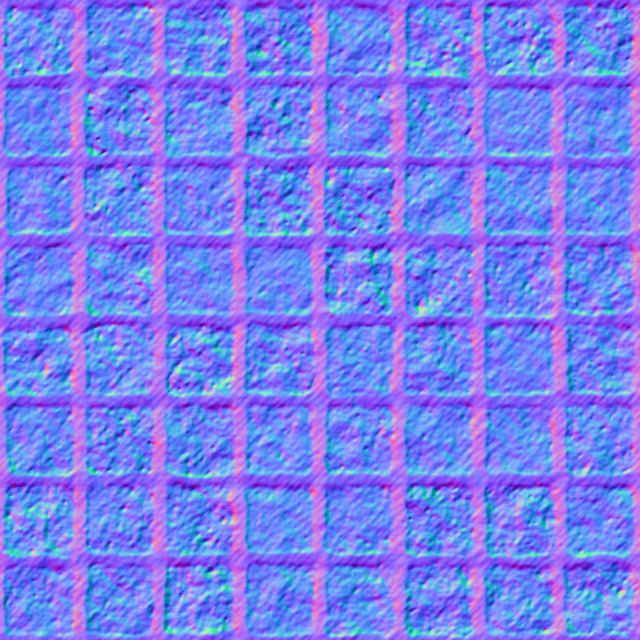
This texture map is drawn by a Shadertoy shader. Its source:

```glsl
// Tangent-space normal map of an 8 by 8 grid of worn, rounded stone tiles.

const float TILES = 8.0;
const vec2 FACE_LEAN = vec2(-0.17, 0.06);
const vec2 COLUMN_GAP_LEAN = vec2(0.50, -0.02);
const vec2 ROW_GAP_LEAN = vec2(0.0, -0.29);

// Integer hash: two values from 0 to 1 for a lattice cell.
vec2 hash2(vec2 cell, float seed) {
    uvec2 v = uvec2(ivec2(cell)) + uvec2(uint(seed) * 97u, uint(seed) * 57u);
    v = v * 1664525u + 1013904223u;
    v.x += v.y * 1664525u;
    v.y += v.x * 1664525u;
    v ^= v >> 16u;
    v.x += v.y * 1664525u;
    v.y += v.x * 1664525u;
    v ^= v >> 16u;
    return vec2(v & 65535u) / 65535.0;
}

float cornerGradient(vec2 cell, vec2 offset, vec2 period, float seed) {
    float angle = 6.2832 * hash2(mod(cell, period), seed).x;
    return dot(vec2(cos(angle), sin(angle)), offset);
}

// Gradient noise that wraps after a whole number of cells.
float gradientNoise(vec2 p, vec2 period, float seed) {
    vec2 i = floor(p), f = p - i;
    vec2 u = f * f * f * (f * (f * 6.0 - 15.0) + 10.0);
    vec2 e = vec2(1.0, 0.0);
    float a = cornerGradient(i, f, period, seed);
    float b = cornerGradient(i + e.xy, f - e.xy, period, seed);
    float c = cornerGradient(i + e.yx, f - e.yx, period, seed);
    float d = cornerGradient(i + e.xx, f - e.xx, period, seed);
    return mix(mix(a, b, u.x), mix(c, d, u.x), u.y);
}

float wrapNoise(vec2 uv, float cells, float seed) {
    return gradientNoise(uv * cells, vec2(cells), seed);
}

// Scattered chips: stretched bumps and pits, at most one per grid cell.
float chips(vec2 uv, float cells) {
    vec2 p = uv * cells, home = floor(p);
    float height = 0.0;
    for (int y = -1; y <= 1; y++)
    for (int x = -1; x <= 1; x++) {
        vec2 cell = home + vec2(x, y), id = mod(cell, cells);
        vec2 place = hash2(id, 11.0), kind = hash2(id, 12.0);
        vec2 shape = hash2(id, 13.0);
        float angle = 0.4 + 1.6 * shape.x;
        vec2 axis = vec2(cos(angle), sin(angle));
        vec2 q = p - cell - place;
        q = vec2(dot(q, axis) / mix(1.0, 2.6, shape.y * shape.y),
                 dot(q, vec2(-axis.y, axis.x)));
        float radius = mix(0.17, 0.30, kind.y);
        float present = step(kind.x, 0.36) * (kind.x < 0.25 ? 1.0 : -0.7);
        height += present * radius * exp(-dot(q, q) / (radius * radius));
    }
    return height / cells;
}

// Diagonal brushed grain; whole-number shear keeps it periodic.
float grain(vec2 uv) {
    vec2 period = vec2(26.0, 88.0);
    return gradientNoise(vec2(uv.x + uv.y, uv.x - uv.y) * period, period, 5.0) / 125.0;
}

// Relief of the surface; each octave is divided by its frequency.
float relief(vec2 uv, float roughness) {
    float height = 0.16 * grain(uv), cells = 20.0;
    for (int i = 0; i < 3; i++) {
        height += roughness * 0.17 * wrapNoise(uv, cells, float(i) + 1.0) / cells;
        cells *= 2.0;
    }
    height += roughness * 0.12 * wrapNoise(uv, 128.0, 4.0) / 128.0;
    return height + roughness * 0.55 * chips(uv, 64.0);
}

// Outward direction in xy and signed distance in z of a rounded box.
vec3 roundedBox(vec2 p, vec2 halfSize, float radius) {
    vec2 q = abs(p) - halfSize + radius;
    float d = length(max(q, 0.0)) + min(max(q.x, q.y), 0.0) - radius;
    return vec3(sign(p) * normalize(max(q, 0.0001)), d);
}

void mainImage(out vec4 fragColor, in vec2 fragCoord) {
    vec2 uv = fragCoord / iResolution.xy;

    // Wobbled grid, with a little change of size and place per tile
    vec2 wobble = 0.045 * vec2(wrapNoise(uv, 24.0, 21.0), wrapNoise(uv, 24.0, 22.0))
                + 0.022 * vec2(wrapNoise(uv, 64.0, 23.0), wrapNoise(uv, 64.0, 24.0));
    vec2 grid = uv * TILES + wobble;
    vec2 id = mod(floor(grid), TILES), local = fract(grid) - 0.5;
    vec2 sizeVary = hash2(id, 31.0) - 0.5, shift = hash2(id, 32.0) - 0.5;
    vec2 wear = hash2(id, 33.0), tilt = hash2(id, 34.0) - 0.5;
    vec3 box = roundedBox(local - 0.022 * shift, vec2(0.425, 0.435) + 0.025 * sizeVary,
                          mix(0.07, 0.13, wear.x));

    // Broad lean of faces and gaps
    float gap = smoothstep(-0.025, 0.03, box.z);
    vec2 band = smoothstep(0.36, 0.45, abs(local));
    vec2 gapLean = COLUMN_GAP_LEAN * band.x * (1.0 - 0.5 * band.y)
                 + ROW_GAP_LEAN * band.y * (1.0 - 0.4 * band.x);
    vec2 slope = mix(FACE_LEAN + 0.07 * tilt, gapLean, gap);

    // Bevel around each tile
    float bevel = exp(-pow((box.z + 0.008) / 0.034, 2.0));
    float patchy = 0.95 + 0.7 * wrapNoise(uv, 40.0, 41.0);
    slope += vec2(box.x, -box.y) * bevel * patchy * vec2(0.54, 0.56);

    // Fine relief, softer in the gaps
    float roughness = mix(0.75, 1.35, wear.y) * mix(1.0, 0.4, gap);
    vec2 e = vec2(1.0 / 1024.0, 0.0);
    float h = relief(uv, roughness);
    vec2 rise = vec2(relief(uv + e.xy, roughness), relief(uv + e.yx, roughness)) - h;
    slope += vec2(-rise.x, rise.y) / e.x;

    vec3 normal = normalize(vec3(slope, sqrt(max(1.0 - dot(slope, slope), 0.08))));
    fragColor = vec4(0.5 + 0.5 * normal, 1.0);
}
```
